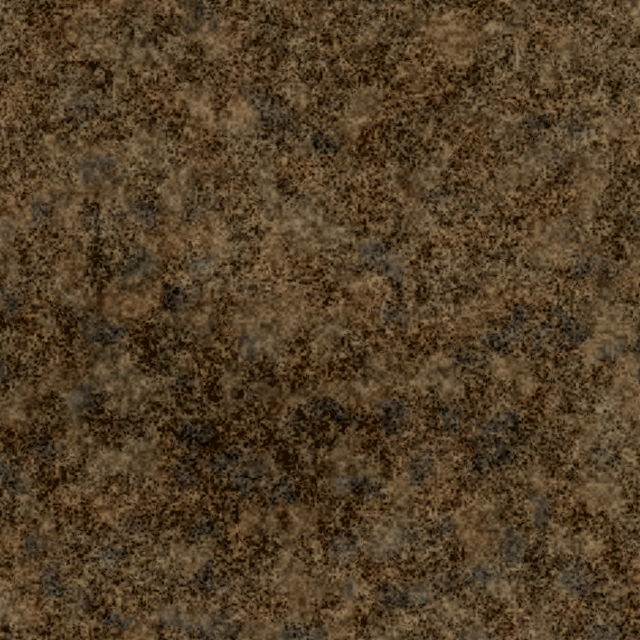
Give the GLSL for this texture, as a WebGL 1 fragment shader.

```glsl
precision highp float;
// Dry brown soil: fine crumbs and dark pits over smooth, paler clods.
// Value noise at several scales sets the tone; cellular noise places the pits
// and ragged slate-grey spots, and a broad damp patch darkens the lower left.
uniform vec2 u_resolution;

#define GRAIN_SCALE 235.0
#define CRUMB_SCALE 112.0
#define PIT_SCALE 120.0
#define CLOD_SCALE 26.0
#define SPOT_SCALE 13.0
#define GRAIN_CONTRAST 0.52
#define PIT_DEPTH 0.50
#define SPOT_AMOUNT 0.75
#define DAMP_DEPTH 0.26
#define SOIL_MID vec3(0.335, 0.255, 0.155)
#define SOIL_RANGE vec3(0.285, 0.265, 0.230)
#define SLATE vec3(0.225, 0.200, 0.165)

vec2 hash2(vec2 p) {
    vec3 q = fract(p.xyx * vec3(0.1031, 0.1030, 0.0973));
    q += dot(q, q.yzx + 33.33);
    return fract((q.xx + q.yz) * q.zy);
}

// Smooth value noise from -1 to 1.
float noise(vec2 p) {
    vec2 cell = floor(p);
    vec2 f = fract(p);
    f = f * f * (3.0 - 2.0 * f);
    float low = mix(hash2(cell).x, hash2(cell + vec2(1.0, 0.0)).x, f.x);
    float high = mix(hash2(cell + vec2(0.0, 1.0)).x, hash2(cell + 1.0).x, f.x);
    return 2.0 * mix(low, high, f.y) - 1.0;
}

// Cellular noise: distance to the nearest point, and that point's random value.
vec2 cellular(vec2 p) {
    vec2 cell = floor(p);
    vec2 nearest = vec2(8.0, 0.0);
    for (int y = -1; y <= 1; y++) {
        for (int x = -1; x <= 1; x++) {
            vec2 id = cell + vec2(float(x), float(y));
            float d = length(id + hash2(id) - p);
            if (d < nearest.x) nearest = vec2(d, hash2(id + 71.0).y);
        }
    }
    return nearest;
}

// Broad damp patch with a wandering outline.
float dampness(vec2 uv, vec2 warp) {
    vec2 q = uv - vec2(0.30, 0.36) + 0.07 * warp;
    q.y += 0.22 * q.x + 0.03 * sin(11.0 * q.x);
    return 1.0 - smoothstep(0.35, 1.15, length(q / vec2(0.42, 0.21)));
}

void main() {
    vec2 uv = gl_FragCoord.xy / u_resolution.y;
    vec2 warp = vec2(noise(uv * 15.0 + 3.0), noise(uv * 15.0 + 47.0));
    vec2 fray = vec2(noise(uv * 68.0 + 9.0), noise(uv * 68.0 + 83.0));

    // Clods: smooth and pale where high, rough and pitted where low.
    float clod = noise(uv * CLOD_SCALE + 0.5 * warp + 0.25 * fray);
    float rough = 1.0 - smoothstep(-0.1, 0.7, clod);
    float damp = dampness(uv, warp);

    // Tone, from coarse to fine.
    float tone = 0.10 * noise(uv * 5.0 + 21.0) + 0.17 * clod;
    tone += 0.22 * noise(uv * 52.0 + 0.4 * warp + 13.0);
    tone += 0.32 * noise(uv * CRUMB_SCALE + 31.0);
    tone += GRAIN_CONTRAST * mix(0.6, 1.0, rough) * noise(uv * GRAIN_SCALE + 5.0);

    // Dark pits gather between the clods.
    float pitDistance = cellular(uv * PIT_SCALE + 0.6 * fray).x;
    float pit = 1.0 - smoothstep(0.08, 0.42, pitDistance);
    tone -= PIT_DEPTH * pit * mix(0.25, 1.0, rough);
    tone += 0.12 - DAMP_DEPTH * damp;

    vec3 color = SOIL_MID + SOIL_RANGE * clamp(tone, -0.78, 0.85);

    // Patches lean towards rust or olive.
    float hue = noise(uv * 19.0 + 60.0) + 0.6 * noise(uv * 75.0 + 17.0);
    color += hue * vec3(0.014, -0.004, -0.012);

    // Ragged slate spots, more frequent towards the bottom.
    vec2 spot = cellular(uv * SPOT_SCALE * vec2(0.9, 1.1) + 0.22 * warp + 0.20 * fray);
    float chosen = smoothstep(0.35, 0.85, spot.y + 0.35 * (0.5 - uv.y));
    float slate = SPOT_AMOUNT * chosen * (1.0 - smoothstep(0.05, 0.48, spot.x));
    color = mix(color, SLATE + 0.75 * SOIL_RANGE * tone, slate);

    gl_FragColor = vec4(clamp(color, 0.0, 1.0), 1.0);
}
```
